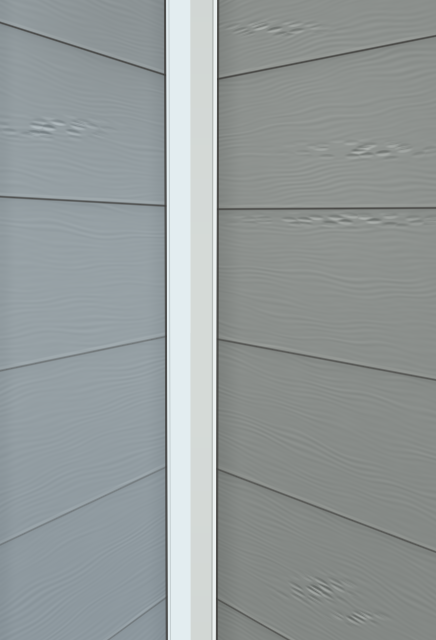
Reproduce this texture procedurally as a Shadertoy shader.

```glsl
#define GRAIN_LINES 28.0
#define GRAIN_DEPTH 0.022
#define EMBOSS_DEPTH 0.13
#define SEAM_HALF 0.0014
#define TRIM_FOLD 0.475
#define COOL_PAINT vec3(0.592, 0.632, 0.650)
#define WARM_PAINT vec3(0.540, 0.557, 0.545)
#define FACE_LIT vec3(0.89, 0.93, 0.94)
#define FACE_SHADE vec3(0.82, 0.84, 0.83)
#define GAP_DARK vec3(0.24, 0.235, 0.225)

float hash(vec2 p) {
    p = fract(p * vec2(0.1731, 0.3197));
    p += dot(p, p.yx + 19.19);
    return fract((p.x + p.y) * p.x * 7.13);
}

// Distance to the nearest scattered cell point
float cellular(vec2 p) {
    vec2 cell = floor(p), f = fract(p);
    float nearest = 2.0;
    for (int j = -1; j <= 1; j++)
    for (int i = -1; i <= 1; i++) {
        vec2 o = vec2(i, j), id = cell + o;
        vec2 point = o + vec2(hash(id), hash(id + 37.7));
        nearest = min(nearest, length(point - f));
    }
    return nearest;
}

float band(float x, float a, float b, float blur) {
    return smoothstep(a - blur, a + blur, x) - smoothstep(b - blur, b + blur, x);
}

float glow(vec2 p, vec2 center, vec2 size) {
    vec2 d = (p - center) / size;
    return exp(-dot(d, d));
}

// Bent, broken lines running along a board
float woodGrain(float x, float s, float seed) {
    float y = s * GRAIN_LINES + 1.1 * sin(x * 8.0 + seed * 5.0)
            + 0.5 * sin(x * 21.0 + s * 9.0 + seed * 3.0)
            + 0.22 * sin(x * 63.0 - s * 17.0 + seed);
    float perLine = mix(0.25, 1.0, hash(vec2(floor(y), seed + 3.0)));
    float patches = smoothstep(0.1, 0.8, cellular(vec2(x * 8.0, s * 6.0) + seed * 7.3));
    float fiber = cellular(vec2(x * 26.0, s * 42.0) + seed * 11.0) - 0.45;
    return sin(6.2832 * y) * perLine * mix(0.25, 1.0, patches) + 0.5 * fiber;
}

float flecks(vec2 p) {
    p.y += 0.004 * sin(p.x * 19.0);
    return smoothstep(0.5, 0.15, cellular(p * vec2(32.0, 130.0)));
}

// Areas of raised knots: center, size
float knotMask(vec2 p) {
    vec4 knots[6] = vec4[6](
        vec4(0.12, 0.200, 0.10, 0.014), vec4(0.84, 0.235, 0.13, 0.012),
        vec4(0.80, 0.344, 0.20, 0.009), vec4(0.73, 0.920, 0.07, 0.018),
        vec4(0.63, 0.045, 0.10, 0.010), vec4(0.82, 0.965, 0.05, 0.010));
    float mask = 0.0;
    for (int i = 0; i < 6; i++) mask += glow(p, knots[i].xy, knots[i].zw);
    return min(mask, 1.0);
}

vec3 siding(vec2 p, float aspect, float pixel) {
    bool left = p.x < 0.44;

    // Converging board rows on the two walls
    float along = left ? p.x / 0.379 : (p.x - 0.498) / 0.502;
    float first = left ? mix(0.0352, 0.1172, along) : mix(0.1237, 0.0560, along);
    float pitch = left ? mix(0.2721, 0.2044, along) : mix(0.2031, 0.2689, along);
    float s = (p.y - first) / pitch;
    float row = round(s), d = (s - row) * pitch;
    float seed = floor(s) + (left ? 2.0 : 13.0);

    // Broad light on the paint
    vec3 color = left ? COOL_PAINT : WARM_PAINT;
    if (left) {
        color -= vec3(0.045, 0.055, 0.065) * glow(p, vec2(0.30, 0.0), vec2(0.30, 0.22));
        color -= 0.035 * smoothstep(0.45, 1.0, p.y) * vec3(1.1, 1.0, 0.8);
        color -= 0.025 * smoothstep(0.04, 0.0, p.x);
        color -= 0.035 * smoothstep(0.33, 0.385, p.x);
    } else {
        color += 0.025 * glow(p, vec2(0.76, 0.25), vec2(0.28, 0.24));
        color -= 0.025 * smoothstep(0.45, 1.0, p.y);
        color -= 0.045 * smoothstep(0.56, 0.495, p.x);
    }

    // Grain and raised knots
    float x = p.x * aspect;
    color += GRAIN_DEPTH * (left ? 0.8 : 1.0) * woodGrain(x, s, seed);
    vec2 g = vec2(x, s * 0.23 + seed);
    color += EMBOSS_DEPTH * knotMask(p) * (flecks(g) - flecks(g + vec2(0.0, 0.0035)));

    // Lap seams, fading below eye level
    float below = smoothstep(0.5, 2.5, row);
    float strength = mix(0.85, left ? 0.30 : 0.62, below);
    float lap = 1.0 - smoothstep(SEAM_HALF - pixel, SEAM_HALF + pixel, abs(d));
    float lip = band(d, -0.0065, -0.002, pixel);
    color += 0.035 * lip * vec3(1.0, 0.96, 0.90);
    color -= 0.05 * strength * step(0.0, d) * exp(-d / 0.010);
    return mix(color, GAP_DARK, lap * strength);
}

vec3 cornerTrim(float v, float t, float blur) {
    vec3 color = mix(FACE_LIT, FACE_SHADE, smoothstep(-blur, blur, v - TRIM_FOLD));
    color += 0.015 * sin(t * 3.0) * step(TRIM_FOLD, v);
    color -= 0.13 * band(v, 0.045, 0.065, blur);
    color -= 0.12 * band(v, 0.905, 0.93, blur);
    return mix(color, vec3(0.92, 0.94, 0.94), smoothstep(-blur, blur, v - 0.935));
}

void mainImage(out vec4 fragColor, in vec2 fragCoord) {
    vec2 p = fragCoord / iResolution.xy;
    p.y = 1.0 - p.y;
    vec2 pixel = 1.0 / iResolution.xy;
    vec3 color = siding(p, iResolution.x / iResolution.y, pixel.y);

    // Slightly tapered corner post with dark gaps beside it
    float l = mix(0.381, 0.385, p.y), r = mix(0.498, 0.495, p.y);
    float blur = pixel.x * 0.6;
    color = mix(color, GAP_DARK, 0.80 * band(p.x, l - 0.005, l + 0.002, blur));
    color = mix(color, GAP_DARK, 0.75 * band(p.x, r - 0.002, r + 0.005, blur));
    vec3 trim = cornerTrim((p.x - l) / (r - l), p.y, blur / (r - l));
    color = mix(color, trim, band(p.x, l, r, blur));
    fragColor = vec4(clamp(color, 0.0, 1.0), 1.0);
}
```
